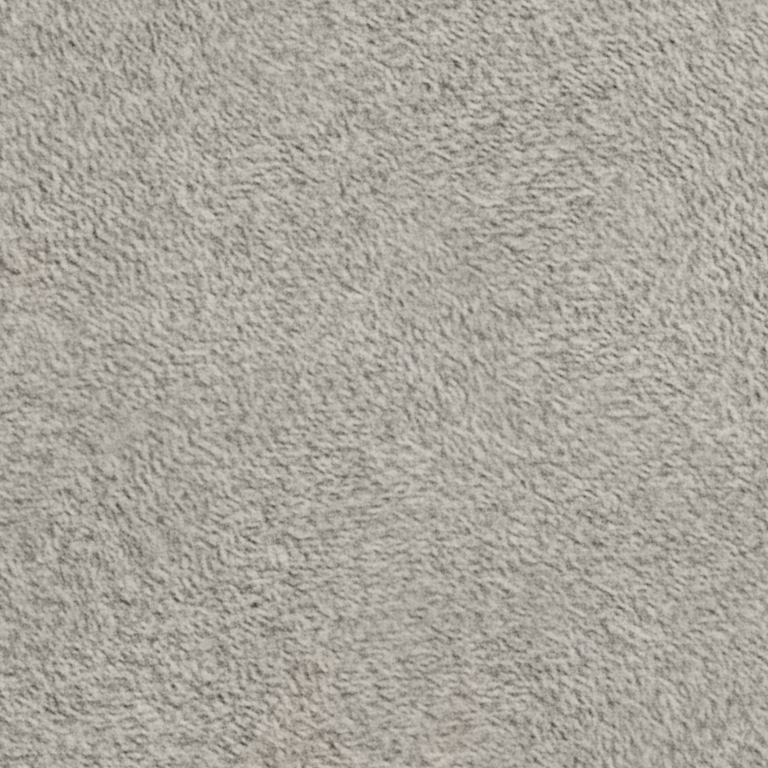
Reproduce this texture procedurally as a WebGL 1 fragment shader.

```glsl
precision highp float;
// Short-pile, rough greige surface seen from above, with fine combed grain.
// Noise is averaged along a wandering direction field to make short streaks;
// a copy shifted across the streaks is subtracted to give soft relief.

uniform vec2 u_resolution;

#define GRAIN_FREQ 228.0    // grain cells across the canvas
#define FIBRE_FREQ 390.0    // finest fibre cells across the canvas
#define STREAK_STEP 0.0016  // distance between samples along a streak
#define RELIEF_SHIFT 0.0056 // distance from a tuft to its shadow
#define MAIN_ANGLE -0.62    // mean streak direction, in radians
#define ANGLE_SPREAD 1.25   // how far the direction wanders
#define MEAN_TONE 0.653
#define CONTRAST 0.074
#define SHADOW_SKEW 0.14    // deepens darks and flattens lights

float hash(vec2 p) {
  return fract(sin(dot(p, vec2(127.1, 311.7))) * 43758.5453);
}

float noise(vec2 p) {
  vec2 cell = floor(p);
  vec2 f = fract(p);
  f = f * f * (3.0 - 2.0 * f);
  float low = mix(hash(cell), hash(cell + vec2(1.0, 0.0)), f.x);
  float high = mix(hash(cell + vec2(0.0, 1.0)), hash(cell + 1.0), f.x);
  return mix(low, high, f.y);
}

// Noise centred on zero, on a tilted grid so that no axis shows.
float tiltedNoise(vec2 p, float freq) {
  return noise(mat2(0.878, 0.479, -0.479, 0.878) * p * freq + 37.0) - 0.5;
}

// Two octaves for slow changes over the surface.
float patches(vec2 p, float freq) {
  return 0.65 * tiltedNoise(p, freq) + 0.35 * tiltedNoise(p + 3.7, freq * 2.3);
}

vec2 combDirection(vec2 p) {
  float sway = patches(p + 1.3, 4.0) + 0.6 * tiltedNoise(p + 5.1, 45.0);
  float angle = MAIN_ANGLE + ANGLE_SPREAD * sway;
  return vec2(cos(angle), sin(angle));
}

// Weighted mean of noise along one short streak.
float streak(vec2 p, vec2 direction) {
  float sum = 0.0;
  float total = 0.0;
  for (int i = -3; i <= 3; i++) {
    float t = float(i);
    float weight = 1.0 - abs(t) / 4.0;
    sum += weight * tiltedNoise(p + direction * t * STREAK_STEP, GRAIN_FREQ);
    total += weight;
  }
  return sum / total;
}

void main() {
  vec2 p = gl_FragCoord.xy / min(u_resolution.x, u_resolution.y);

  // Combed grain with relief, roughened by fine fibres.
  vec2 along = combDirection(p);
  vec2 across = vec2(-along.y, along.x);
  float grain = streak(p, along) - 0.4 * streak(p + across * RELIEF_SHIFT, along);
  grain += 0.22 * tiltedNoise(p + 7.7, 95.0);
  grain += 0.34 * tiltedNoise(p + 2.9, FIBRE_FREQ);
  grain *= 4.8 * (1.0 + 0.5 * patches(p + 8.2, 9.0));
  grain -= SHADOW_SKEW * (grain * grain - 1.0);

  // Slow shading: clumps, worn patches and a lighter upper right.
  float clumps = 0.04 * tiltedNoise(p + 6.4, 38.0);
  float wear = 0.045 * patches(p + 4.5, 4.0);
  float slope = 0.022 * (p.x + p.y - 1.0);
  float tone = MEAN_TONE + CONTRAST * grain + clumps + wear + slope;

  // Warm grey, with browner stains towards the lower left.
  float corner = 1.0 - smoothstep(0.1, 1.1, p.x * 0.7 + p.y);
  float stain = smoothstep(-0.25, 0.4, patches(p + 9.6, 4.5)) * (0.3 + 0.7 * corner);
  vec3 color = vec3(tone) + vec3(0.015, 0.0, -0.030);
  color += stain * vec3(0.008, -0.007, -0.016);

  gl_FragColor = vec4(clamp(color, 0.0, 1.0), 1.0);
}
```
